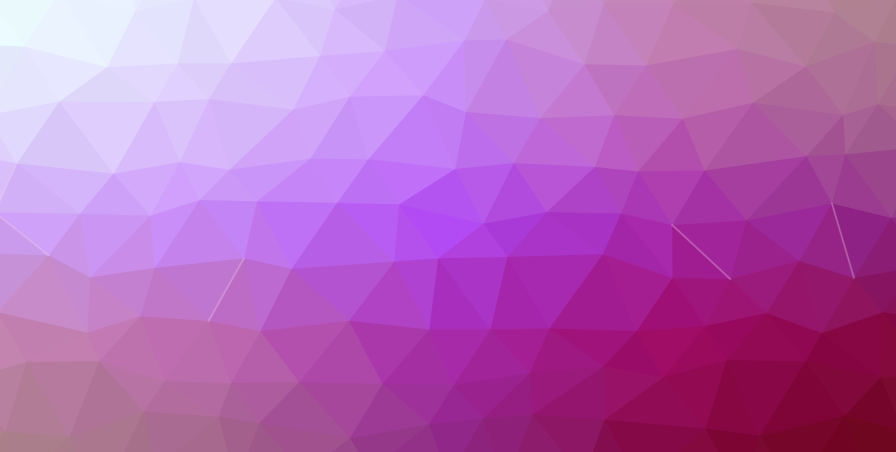
Write a Shadertoy shader that draws this background.

```glsl
// Low-poly mesh of flat triangles, shading from icy white through violet to wine.
// A staggered grid is jittered and split along the shorter diagonals; each
// triangle takes the mean of one palette read across and down at its centroid.

const vec2 GRID = vec2(13.0, 8.5);

vec2 hash2(vec2 p) {
    return fract(sin(vec2(dot(p, vec2(127.1, 311.7)), dot(p, vec2(269.5, 183.3)))) * 43758.5453);
}

// Five-stop ramp
vec3 palette(float t) {
    vec3 c = mix(vec3(0.92, 0.985, 0.99), vec3(0.86, 0.77, 0.99), smoothstep(0.0, 0.27, t));
    c = mix(c, vec3(0.69, 0.28, 0.95), clamp((t - 0.25) * 4.0, 0.0, 1.0));
    c = mix(c, vec3(0.62, 0.04, 0.40), clamp((t - 0.5) * 4.0, 0.0, 1.0));
    return mix(c, vec3(0.42, 0.02, 0.10), clamp((t - 0.75) * 4.0, 0.0, 1.0));
}

// Jittered grid vertex, measured in canvas heights
vec2 vertex(vec2 id, float aspect) {
    vec2 jitter = (hash2(id) - 0.5) * vec2(0.56, 0.54);
    vec2 stagger = vec2(0.5 * mod(id.y, 2.0), 0.0);
    return (id + stagger + jitter) / GRID * vec2(aspect, 1.0);
}

float cross2(vec2 a, vec2 b) { return a.x * b.y - a.y * b.x; }

// Signed distance to the line through a and b
float lineSide(vec2 p, vec2 a, vec2 b) {
    return cross2(b - a, p - a) / length(b - a);
}

float segmentDistance(vec2 p, vec2 a, vec2 b) {
    vec2 d = b - a;
    return length(p - a - d * clamp(dot(p - a, d) / dot(d, d), 0.0, 1.0));
}

// Adds one triangle: colour times coverage, with coverage in alpha
void addTriangle(inout vec4 sum, vec2 p, vec2 a, vec2 b, vec2 c, float aspect, float pixel) {
    float winding = sign(cross2(b - a, c - a));
    float inside = winding * min(lineSide(p, a, b), min(lineSide(p, b, c), lineSide(p, c, a)));
    float coverage = clamp(inside / pixel + 0.5, 0.0, 1.0);
    vec2 centre = clamp((a + b + c) / vec2(3.0 * aspect, 3.0), 0.0, 1.0);
    vec3 colour = 0.5 * (palette(centre.x) + palette(centre.y));
    colour += 0.025 * (hash2(floor(centre * 900.0)).x - 0.5);
    sum += vec4(colour, 1.0) * coverage;
}

void mainImage(out vec4 fragColor, in vec2 fragCoord) {
    float aspect = iResolution.x / iResolution.y;
    float pixel = 1.0 / iResolution.y;
    vec2 p = vec2(fragCoord.x, iResolution.y - fragCoord.y) * pixel;
    vec2 home = floor(p / vec2(aspect, 1.0) * GRID);

    vec4 sum = vec4(0.0);
    float hairline = 0.0;
    for (int j = -1; j <= 1; j++) {
        for (int i = -1; i <= 1; i++) {
            vec2 id = home + vec2(i, j);
            vec2 a = vertex(id, aspect);
            vec2 b = vertex(id + vec2(1, 0), aspect);
            vec2 c = vertex(id + vec2(1, 1), aspect);
            vec2 d = vertex(id + vec2(0, 1), aspect);

            // Split the quad along its shorter diagonal
            if (distance(a, c) < distance(b, d)) {
                addTriangle(sum, p, a, b, c, aspect, pixel);
                addTriangle(sum, p, a, c, d, aspect, pixel);
            } else {
                addTriangle(sum, p, a, b, d, aspect, pixel);
                addTriangle(sum, p, b, c, d, aspect, pixel);
            }

            // A few edges carry a pale seam
            float rare = step(0.95, hash2(id + 41.0).x);
            float seam = 1.0 - smoothstep(0.0, 0.0015 + pixel, segmentDistance(p, a, d));
            hairline = max(hairline, rare * seam);
        }
    }

    vec3 colour = sum.rgb / max(sum.a, 0.001);
    fragColor = vec4(mix(colour, vec3(0.95, 0.82, 0.90), 0.35 * hairline), 1.0);
}
```
